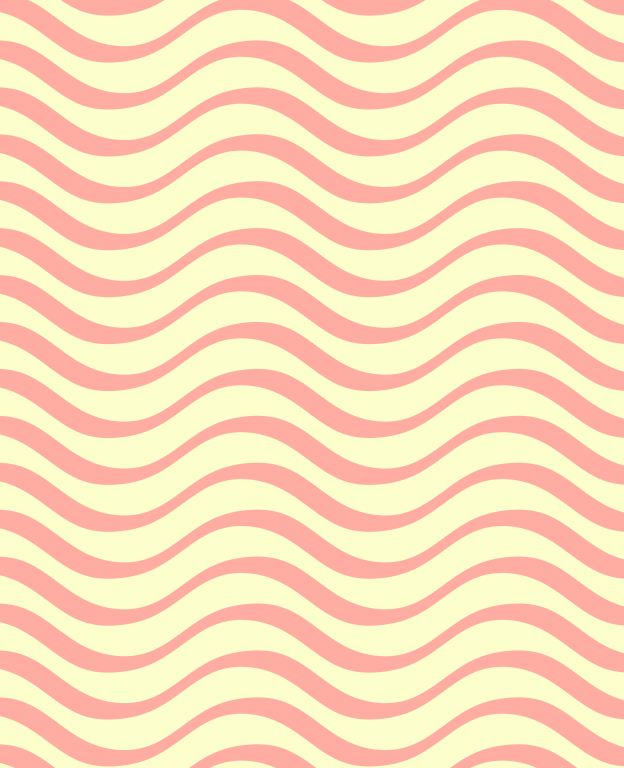
Write a WebGL 1 fragment shader that draws this pattern.

```glsl
precision highp float;
// Stacked wavy ribbons in pink on cream. Each ribbon follows a cosine with
// slightly flattened crests, and its thickness swells on the falling slope
// and thins on the rising slope, like a broad pen stroke.

uniform vec2 u_resolution;

const float TAU = 6.2831853;

// Lengths are fractions of the canvas height.
const float WAVELENGTH = 0.3398;
const float CREST_X = 0.323;
const float ROW_SPACING = 0.0611;
const float FIRST_ROW = 0.0365;
const float AMPLITUDE = 0.0339;

const vec3 CREAM = vec3(0.99, 1.0, 0.80);
const vec3 PINK = vec3(1.0, 0.68, 0.64);

// Cosine with a little third harmonic, scaled back to the range -1..1.
float flattenedWave(float phase, float flatness) {
    return (cos(phase) - flatness * cos(3.0 * phase)) / (1.0 - flatness);
}

// Ribbon thickness, measured vertically.
float ribbonThickness(float phase) {
    return 0.0232 + 0.0088 * sin(phase) - 0.002 * cos(2.0 * phase);
}

// Signed offset to the nearest multiple of the spacing.
float repeatOffset(float y, float spacing) {
    return (fract(y / spacing + 0.5) - 0.5) * spacing;
}

// Coverage of a shape with a one-pixel soft edge.
float coverage(float dist, float pixel) {
    return clamp(0.5 - dist / pixel, 0.0, 1.0);
}

void main() {
    float pixel = 1.0 / u_resolution.y;
    vec2 p = gl_FragCoord.xy * pixel;
    float depth = 1.0 - p.y;

    // Centre line of the ribbons at this column.
    float phase = TAU * (p.x - CREST_X) / WAVELENGTH;
    float centre = FIRST_ROW - AMPLITUDE * flattenedWave(phase, 0.04);
    float offset = repeatOffset(depth - centre, ROW_SPACING);

    // Turn the vertical gap into an approximate perpendicular distance.
    float slope = TAU * AMPLITUDE / WAVELENGTH * sin(phase);
    float gap = abs(offset) - 0.5 * ribbonThickness(phase);
    float dist = gap / sqrt(1.0 + slope * slope);

    gl_FragColor = vec4(mix(CREAM, PINK, coverage(dist, pixel)), 1.0);
}
```
